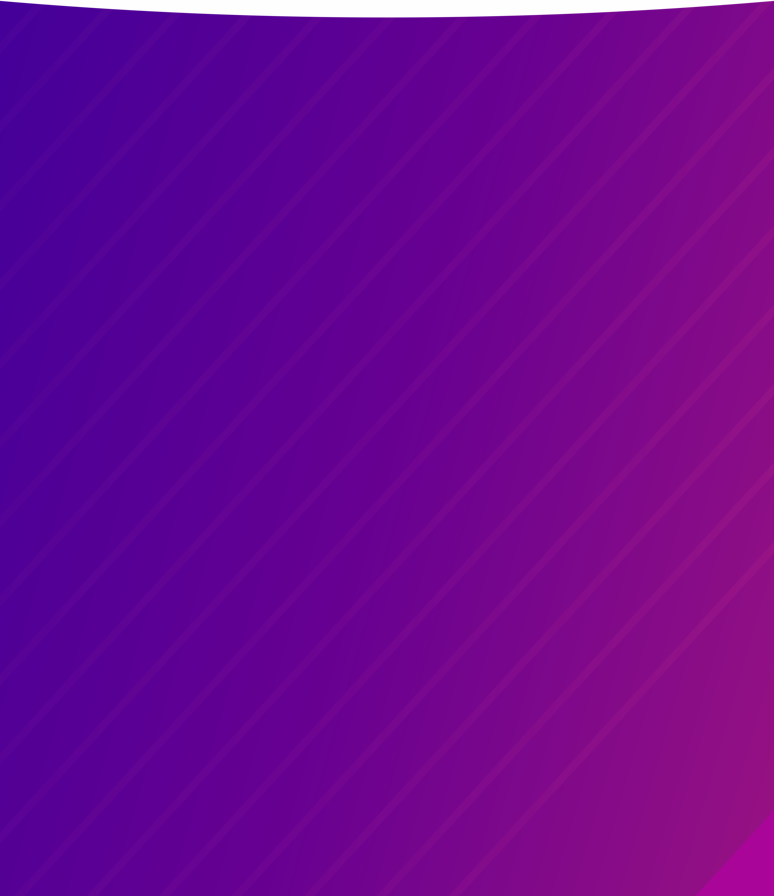
Write a Shadertoy shader that draws this background.

```glsl
// Violet to magenta gradient with faint diagonal stripes, a white arc on top and a bright corner.

const float SLOPE = 1.09;            // steepness of every diagonal
const float STRIPE_GAP = 0.08815;    // spacing along the vertical
const float STRIPE_START = 1.0234;   // height where one stripe meets the left side
const float STRIPE_LAST = 1.553;     // height of the final stripe
const float STRIPE_HALF_WIDTH = 0.0043;
const float CORNER_START = 1.846;

const vec3 INDIGO  = vec3(0.265, 0.000, 0.600);
const vec3 VIOLET  = vec3(0.402, 0.000, 0.570);
const vec3 PLUM    = vec3(0.595, 0.070, 0.510);
const vec3 MAGENTA = vec3(0.665, 0.020, 0.600);
const vec3 WHITE   = vec3(0.995, 0.995, 1.000);
const vec3 STRIPE_TINT = vec3(0.034, 0.020, 0.002);

// Smooth coverage of the region where the signed distance is negative
float coverage(float dist, float blur) {
    return 1.0 - smoothstep(-blur, blur, dist);
}

// Three-stop gradient
vec3 gradient(float t) {
    vec3 lower = mix(INDIGO, VIOLET, clamp(t * 2.0, 0.0, 1.0));
    return mix(lower, PLUM, clamp(t * 2.0 - 1.0, 0.0, 1.0));
}

// Repeated diagonal bands, ending after the last one
float stripes(float diagonal, float blur) {
    float cell = (diagonal - STRIPE_START) / STRIPE_GAP;
    float offset = abs(fract(cell + 0.5) - 0.5) * STRIPE_GAP;
    float dist = offset / length(vec2(SLOPE, 1.0)) - STRIPE_HALF_WIDTH;
    return coverage(dist, blur) * step(diagonal, STRIPE_LAST + 0.5 * STRIPE_GAP);
}

// Lower boundary of the white arc, measured down from the top
float arcDepth(float x) {
    float side = 2.0 * x - 1.0;
    return 0.0195 - 0.0185 * side * side;
}

void mainImage(out vec4 fragColor, in vec2 fragCoord) {
    // Position with the vertical axis pointing down
    vec2 uv = fragCoord / iResolution.xy;
    uv.y = 1.0 - uv.y;
    float aspect = iResolution.x / iResolution.y;
    float diagonal = uv.y + SLOPE * uv.x * aspect;
    float blur = 0.8 / iResolution.y;

    // Background and stripes, which grow stronger to the right
    vec3 color = gradient(0.75 * uv.x + 0.25 * uv.y);
    color += STRIPE_TINT * stripes(diagonal, blur) * mix(0.65, 1.0, uv.x);

    // Bright lower right corner
    float cornerDist = (CORNER_START - diagonal) / length(vec2(SLOPE, 1.0));
    color = mix(color, MAGENTA, coverage(cornerDist, blur));

    // White arc along the top
    color = mix(color, WHITE, coverage(uv.y - arcDepth(uv.x), blur));

    fragColor = vec4(color, 1.0);
}
```
